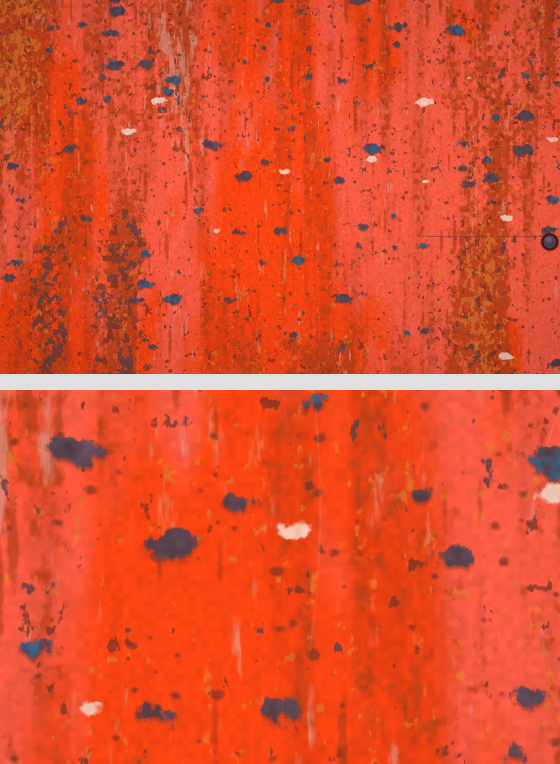
Top: the whole. Bottom: its middle third, enlarged.
This texture is drawn by a WebGL 1 fragment shader. Its source:

```glsl
precision highp float;
uniform vec2 u_resolution;

#define CORAL vec3(0.96, 0.35, 0.26)
#define SCARLET vec3(0.96, 0.26, 0.07)
#define RUST vec3(0.73, 0.25, 0.10)
#define UMBER vec3(0.50, 0.21, 0.15)
#define OCHRE vec3(0.87, 0.46, 0.17)
#define CHALK vec3(0.85, 0.56, 0.50)
#define SLATE vec3(0.30, 0.27, 0.34)
#define BLUE vec3(0.17, 0.36, 0.50)
#define WEAR 0.24
#define CHIP_DENSITY 0.20
#define PIT_DENSITY 0.14

float hash(vec2 p) {
  vec3 q = fract(p.xyx * 0.1031);
  q += dot(q, q.yzx + 33.33);
  return fract((q.x + q.y) * q.z);
}

float noise(vec2 p) {
  vec2 i = floor(p), f = fract(p);
  f = f * f * (3.0 - 2.0 * f);
  return mix(mix(hash(i), hash(i + vec2(1, 0)), f.x),
             mix(hash(i + vec2(0, 1)), hash(i + vec2(1, 1)), f.x), f.y);
}

float fbm(vec2 p) {
  float sum = 0.0, gain = 0.5, total = 0.0;
  for (int i = 0; i < 4; i++) {
    sum += gain * noise(p);
    total += gain;
    gain *= 0.6;
    p = mat2(1.9, 0.3, -0.3, 1.9) * p + 17.3;
  }
  return sum / total;
}

float band(float x, float centre, float width) {
  float d = (x - centre) / width;
  return exp(-d * d);
}

// Cellular scatter of ragged ellipses: x is coverage, y a random tone
vec2 flakes(vec2 p, vec2 cell, float density, float rough, float soft) {
  vec2 home = floor(p / cell);
  float nearest = 9.0, tone = 0.0;
  for (int j = -1; j <= 1; j++)
    for (int i = -1; i <= 1; i++) {
      vec2 id = home + vec2(i, j) + 71.0;
      vec2 jitter = vec2(hash(id), hash(id + 57.3));
      vec2 centre = (id - 71.0 + 0.2 + 0.6 * jitter) * cell;
      vec2 size = cell * mix(0.08, 0.32, pow(hash(id + 11.3), 2.0));
      float clump = 2.0 * noise(id * 0.37) * mix(0.6, 1.25, centre.y);
      float d = (length((p - centre) / size) - 1.0) * min(size.x, size.y);
      if (hash(id + 31.7) < density * clump && d < nearest) {
        nearest = d;
        tone = hash(id + 83.1);
      }
    }
  nearest += rough * (fbm(p * 95.0) - 0.5);
  return vec2(1.0 - smoothstep(-soft, soft, nearest), tone);
}

// Long faint arcs scraped into the paint
float scratches(vec2 p, float soft) {
  float mark = 0.0;
  for (int i = 0; i < 7; i++) {
    float k = float(i);
    vec2 q = p - vec2(1.45 * hash(vec2(k, 3.0)), hash(vec2(k, 9.0)));
    float x = q.x + (hash(vec2(k, 5.0)) - 0.4) * q.y + 0.6 * q.y * q.y;
    float line = 1.0 - smoothstep(0.0, soft, abs(x));
    mark += line * (1.0 - smoothstep(0.08, 0.17, abs(q.y)));
  }
  return min(mark, 1.0) * noise(p * 40.0);
}

void main() {
  vec2 p = gl_FragCoord.xy / u_resolution.y;
  float soft = max(0.0021, 0.7 / u_resolution.y);
  float x = p.x + 0.012 * sin(9.0 * p.y) + 0.05 * (fbm(p * 9.0) - 0.5);
  float y = p.y + 0.2 * (fbm(p * vec2(14.0, 5.0)) - 0.5);
  float high = smoothstep(0.45, 0.75, y), low = 1.0 - smoothstep(0.32, 0.55, y);

  // Paint: coral over scarlet, with soft vertical shading
  float grit = fbm(p * vec2(85.0, 70.0));
  float streak = fbm(vec2(p.x * 34.0, p.y * 2.2));
  float glow = (band(x, 0.2, 0.3) + band(x, 0.78, 0.22)) * (1.0 - p.y);
  float warmth = fbm(p * vec2(6.0, 2.0) + 4.0) + 0.30 * glow - 0.13;
  vec3 color = mix(CORAL, SCARLET, smoothstep(0.44, 0.62, warmth));
  color *= mix(0.93, 1.01, smoothstep(0.3, 0.6, 1.0 - streak));

  // Worn columns
  float yellowed = band(x, 0.05, 0.085) * high + 0.8 * band(x, 1.30, 0.06) * low;
  float charred = band(x, 0.14, 0.045) * low + band(x, 0.335, 0.06) * low;
  float bleached = band(x, 0.48, 0.055) * high;
  float browned = 0.8 * band(x, 1.30, 0.10) + 0.7 * band(x, 1.46, 0.09) * high
    + band(x, 0.85, 0.13) * (1.0 - smoothstep(0.05, 0.17, y)) + 0.4 * band(x, 0.40, 0.16) * high;
  float wear = yellowed + charred + browned + 0.5 * bleached;

  // Rust stain, ochre bloom, pale film and dark crust
  float field = 0.5 * grit + 0.5 * streak + WEAR * wear;
  color = mix(color, RUST, 0.85 * smoothstep(0.55, 0.72, field));
  float bloom = fbm(p * vec2(95.0, 70.0) + 31.0);
  color = mix(color, OCHRE, 0.7 * smoothstep(0.68, 0.80, bloom + 0.20 * yellowed + 0.06 * wear));
  float film = fbm(p * vec2(80.0, 18.0) + 8.0);
  color = mix(color, CHALK, 0.7 * smoothstep(0.66, 0.90, film + 0.30 * bleached));
  float crust = fbm(p * vec2(75.0, 55.0) + 63.0);
  vec3 crustColor = mix(UMBER, SLATE, 0.7 * smoothstep(0.5, 0.75, noise(p * 30.0)));
  color = mix(color, crustColor, 0.8 * smoothstep(0.70, 0.79, crust + 0.19 * charred + 0.08 * wear));

  // Narrow runs, small pits and scrapes
  vec2 runs = flakes(p, vec2(0.018, 0.15), 0.16, 0.005, soft);
  color = mix(color, RUST * 0.85, 0.55 * runs.x);
  vec2 pits = flakes(p, vec2(0.018, 0.015), PIT_DENSITY, 0.006, soft);
  color = mix(color, mix(UMBER, OCHRE, step(0.75, pits.y)), 0.75 * pits.x);
  color = mix(color, CHALK, 0.35 * scratches(p, soft));

  // Chips down to the old coat, each with a rusty rim
  vec2 chipCell = vec2(0.085, 0.045);
  vec2 chips = flakes(p, chipCell, CHIP_DENSITY, 0.020, soft);
  vec2 rim = flakes(p + vec2(0.0, 0.003), chipCell, CHIP_DENSITY, 0.020, 0.004);
  color = mix(color, UMBER, 0.6 * rim.x);
  vec3 coat = mix(SLATE, BLUE, step(0.65, chips.y) * smoothstep(0.35, 0.6, grit));
  color = mix(color, coat * (0.75 + 0.5 * grit), 0.85 * chips.x);
  vec2 bare = flakes(p + 5.0, vec2(0.07, 0.035), 0.003, 0.012, soft);
  color = mix(color, vec3(0.95, 0.84, 0.78), 0.85 * bare.x);

  // Hairline crack and bolt at the right
  float crack = 1.0 - smoothstep(0.0, soft, abs(p.y - 0.367));
  color = mix(color, UMBER, 0.7 * crack * smoothstep(1.12, 1.15, p.x) * step(0.4, noise(p * 35.0)));
  vec2 b = p - vec2(1.47, 0.353);
  float r = length(b);
  color = mix(color, UMBER * 0.5, 1.0 - smoothstep(0.020, 0.027, r));
  vec3 steel = mix(SLATE, CHALK, 0.4 * (1.0 - smoothstep(0.0, 0.014, length(b - vec2(-0.003, 0.006)))));
  color = mix(color, steel, 1.0 - smoothstep(0.017 - soft, 0.017 + soft, r));

  // Fine grain and darker edges
  color *= 0.95 + 0.10 * noise(p * 170.0);
  vec2 edge = gl_FragCoord.xy / u_resolution - 0.5;
  color *= 1.02 - 0.32 * dot(edge, edge);
  gl_FragColor = vec4(color, 1.0);
}
```
